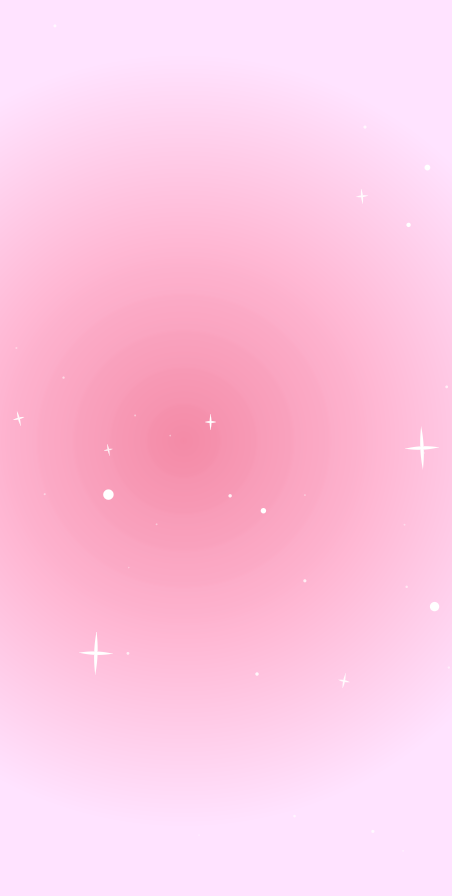
Write a Shadertoy shader that draws this background.

```glsl
// A soft rose glow fading outward to pale lilac, sprinkled with white stars.
// The glow is a radial ramp with faint rings; sparkles are tapered crosses,
// and the fine dust is one hashed dot per grid cell. Unit: canvas height.

float hash(vec2 p) {
    vec3 q = fract(vec3(p.xyx) * 0.1031);
    q += dot(q, q.yzx + 33.33);
    return fract((q.x + q.y) * q.z);
}

// Antialiased coverage from a signed distance
float cover(float d) {
    return clamp(0.5 - d * iResolution.y, 0.0, 1.0);
}

float disc(vec2 p, vec2 centre, float radius) {
    return cover(length(p - centre) - radius);
}

// Four-armed star, slightly taller than wide, arms thinning to the tips
float sparkle(vec2 p, vec2 centre, float size, float tilt) {
    float c = cos(tilt), s = sin(tilt);
    vec2 q = abs(mat2(c, -s, s, c) * (p - centre));
    vec2 reach = size * vec2(0.78, 1.0);
    vec2 taper = 1.0 - (q / reach) * (q / reach);
    float halfWidth = 0.0006 + 0.055 * size;
    float upright = cover(q.x - halfWidth * taper.y) * step(q.y, reach.y);
    float level = cover(q.y - halfWidth * taper.x) * step(q.x, reach.x);
    return max(upright, level);
}

// Tiny dots, denser beside the glow and along the right side
float dust(vec2 p) {
    vec2 cell = floor(p / 0.04);
    vec2 jitter = vec2(hash(cell + 7.0), hash(cell + 31.0));
    vec2 centre = (cell + 0.15 + 0.7 * jitter) * 0.04;
    vec2 left = (centre - vec2(0.10, 0.48)) / 0.09;
    vec2 right = (centre - vec2(0.46, 0.30)) / 0.10;
    float chance = 0.08 + 0.35 * exp(-dot(left, left)) + 0.15 * exp(-dot(right, right));
    float size = hash(cell + 59.0);
    return step(hash(cell + 83.0), chance) * (0.35 + 0.5 * size)
         * disc(p, centre, 0.0008 + 0.0011 * size);
}

vec3 glow(vec2 p) {
    float r = length(p - vec2(0.205, 0.508));
    // Partly stepped radius gives the faint inner rings
    float ring = r / 0.041 + 0.5;
    float stepped = 0.041 * (floor(ring) + smoothstep(0.44, 0.56, fract(ring)) - 0.5);
    r = mix(r, stepped, 0.28 * (1.0 - smoothstep(0.16, 0.23, r)));
    vec3 ramp = vec3(0.955, 0.54, 0.65) + r * vec3(0.2, 0.81, 0.81);
    return min(ramp, vec3(1.0, 0.89, 1.0));
}

void mainImage(out vec4 fragColor, in vec2 fragCoord) {
    vec2 p = fragCoord / iResolution.y;
    float light = dust(p);

    // Large and small sparkles
    light = max(light, sparkle(p, vec2(0.471, 0.500), 0.0240, 0.04));
    light = max(light, sparkle(p, vec2(0.107, 0.271), 0.0240, -0.03));
    light = max(light, sparkle(p, vec2(0.235, 0.529), 0.0085, 0.0));
    light = max(light, 0.9 * sparkle(p, vec2(0.021, 0.533), 0.0085, 0.25));
    light = max(light, 0.9 * sparkle(p, vec2(0.404, 0.781), 0.0085, 0.1));
    light = max(light, 0.9 * sparkle(p, vec2(0.384, 0.240), 0.0085, -0.2));
    light = max(light, 0.8 * sparkle(p, vec2(0.121, 0.498), 0.0065, 0.2));

    // Round stars
    light = max(light, disc(p, vec2(0.121, 0.448), 0.0058));
    light = max(light, disc(p, vec2(0.485, 0.323), 0.0052));
    light = max(light, disc(p, vec2(0.294, 0.430), 0.0030));
    light = max(light, disc(p, vec2(0.477, 0.813), 0.0032));
    light = max(light, disc(p, vec2(0.456, 0.749), 0.0024));

    fragColor = vec4(mix(glow(p), vec3(1.0), light), 1.0);
}
```
